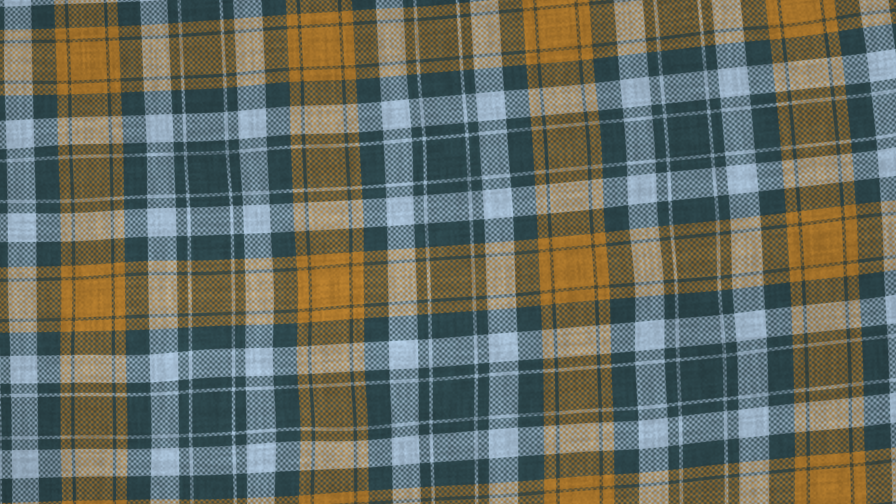
Write a Shadertoy shader that draws this texture.

```glsl
// Woven cotton plaid in orange, dark green and pale blue.
// One mirrored stripe sequence colours both warp and weft; the two thread
// sets are interlaced on a gently bent grid with uneven, slubby yarn.

float hash(vec2 p) {
    p = fract(p * vec2(0.1031, 0.1137));
    p += dot(p, p.yx + 33.33);
    return fract((p.x + p.y) * p.x * 7.31);
}

float noise(vec2 p) {
    vec2 i = floor(p), f = fract(p);
    f = f * f * (3.0 - 2.0 * f);
    return mix(mix(hash(i), hash(i + vec2(1, 0)), f.x),
               mix(hash(i + vec2(0, 1)), hash(i + vec2(1, 1)), f.x), f.y);
}

// Coverage of a stripe of given half width, softened by the pixel size
float band(float d, float center, float halfWidth, float soft) {
    return 1.0 - smoothstep(-soft, soft, abs(d - center) - halfWidth);
}

// Yarn colour along one axis; whole numbers of t are orange centres
vec3 stripes(float t, float lineStrength) {
    const vec3 green = vec3(0.165, 0.26, 0.28);
    const vec3 orange = vec3(0.64, 0.445, 0.165);
    const vec3 pale = vec3(0.61, 0.70, 0.78);
    float d = abs(fract(t + 0.5) - 0.5);
    float soft = 0.6 * fwidth(t) + 0.001;

    vec3 col = mix(green, orange, band(d, 0.0, 0.14, soft));
    col = mix(col, pale, band(d, 0.30, 0.059, soft));
    col = mix(col, pale, band(d, 0.41, 0.007, soft) * lineStrength);
    return mix(col, green * 0.85, band(d, 0.087, 0.007, soft) * lineStrength);
}

// Bends the canvas into cloth coordinates, one unit per repeat
vec2 clothGrid(vec2 p) {
    float x = p.x + (0.013 + 0.029 * p.x) * (p.y * p.y - 0.18);
    float s = (x - 0.185) / 0.465;
    float u = s - 0.0123 * s * s;
    float sag = 0.02 * p.x + 0.0294 * p.x * p.x;
    float v = (0.405 - p.y + sag) / (0.47 + 0.01 * p.x);
    vec2 wobble = vec2(noise(p * 7.0), noise(p * 7.0 + 40.0)) - 0.5;
    return vec2(u, v) + 0.014 * wobble;
}

void mainImage(out vec4 fragColor, in vec2 fragCoord) {
    vec2 p = fragCoord / iResolution.y;
    vec2 cloth = clothGrid(p);
    vec2 thread = cloth * 90.0;
    vec2 texel = fwidth(thread);
    float detail = 1.0 - smoothstep(0.5, 1.3, max(texel.x, texel.y));

    // Yarn thickness varies along every thread
    float warpSlub = noise(vec2(thread.x, cloth.y * 7.0) + 300.0);
    float weftSlub = noise(vec2(cloth.x * 7.0, thread.y) + 500.0);
    vec3 warp = stripes(cloth.x, 0.7 + 0.3 * warpSlub) * (0.90 + 0.20 * warpSlub);
    vec3 weft = stripes(cloth.y, 0.6 + 0.3 * weftSlub) * (0.90 + 0.20 * weftSlub);

    // Plain weave: warp and weft take turns on top
    float over = sin(3.14159 * thread.x) * sin(3.14159 * thread.y);
    vec3 col = mix(weft, warp, 0.5 + 0.35 * over * detail);

    // Fine fibre grain, soft folds and a slight fall-off to the corners
    col *= 0.95 + 0.10 * noise(p * 240.0);
    col *= 0.96 + 0.08 * noise(p * 2.5 + 11.0);
    vec2 q = fragCoord / iResolution.xy - 0.5;
    col *= 1.03 - 0.16 * dot(q, q);

    fragColor = vec4(col, 1.0);
}
```
